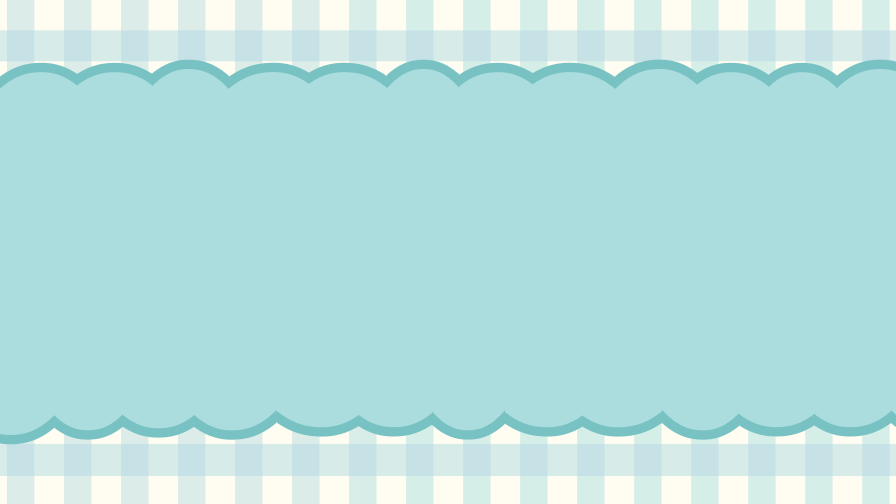
Give the GLSL for this background, as a Shadertoy shader.

```glsl
// A flat aqua panel with outlined scalloped edges over pastel gingham cloth.
// Each scallop is an arch between two uneven cusps; the lower edge is the
// upper one turned half way round. Layout grid: 768 x 432, y downwards.

#define GRID_HEIGHT 432.0
#define STRIPE_PERIOD 48.87
#define STRIPE_WIDTH 23.5
#define STRIPE_START 6.0
#define SCALLOP_WIDTH 65.8
#define OUTLINE_HALF 4.0
#define ARCH_POWER 2.2

const float TAU = 6.2831853;
const vec3 CREAM = vec3(1.0, 0.99, 0.95);
const vec3 STRIPE_LEFT = vec3(0.86, 0.925, 0.915);
const vec3 STRIPE_RIGHT = vec3(0.835, 0.935, 0.91);
const vec3 BAND = vec3(0.845, 0.925, 0.91);
const vec3 CROSSING = vec3(0.775, 0.885, 0.90);
const vec3 PANEL = vec3(0.67, 0.865, 0.87);
const vec3 OUTLINE = vec3(0.47, 0.76, 0.765);

// Smooth coverage of the interval [a, b]
float between(float a, float b, float v, float px) {
    return clamp((v - a) / px + 0.5, 0.0, 1.0) * clamp((b - v) / px + 0.5, 0.0, 1.0);
}

// Unevenly spaced meeting point of scallops i - 1 and i
vec2 cusp(float i) {
    float x = SCALLOP_WIDTH * i + 0.6 * i * cos(TAU * (i - 9.0) / 4.4);
    return vec2(x, 69.0 + 2.0 * cos(TAU * (i - 8.0) / 2.6));
}

// Approximate signed distance to the scalloped edge, positive on the panel side
float scallopEdge(vec2 p) {
    float i = floor(p.x / SCALLOP_WIDTH);
    if (p.x < cusp(i).x) i -= 1.0;
    else if (p.x >= cusp(i + 1.0).x) i += 1.0;
    vec2 a = cusp(i), b = cusp(i + 1.0);

    // Arch: a straight chord raised to the crest height
    float halfWidth = 0.5 * (b.x - a.x);
    float u = (p.x - a.x) / halfWidth - 1.0;
    float crest = 57.0 + 1.8 * cos(TAU * (i - 0.5) / 3.0);
    float rise = 0.5 * (a.y + b.y) - crest;
    float chord = mix(a.y, b.y, 0.5 * u + 0.5);
    float arch = chord - rise * (1.0 - pow(abs(u), ARCH_POWER));
    float slope = (0.5 * (b.y - a.y)
        + rise * ARCH_POWER * sign(u) * pow(abs(u), ARCH_POWER - 1.0)) / halfWidth;
    float d = (p.y - arch) / sqrt(1.0 + slope * slope);

    // Round joins at the cusps
    float join = min(length(p - a), length(p - b));
    return (d < 0.0 ? -1.0 : 1.0) * min(abs(d), join);
}

vec3 gingham(vec2 p, float px) {
    float across = mod(p.x - STRIPE_START + 0.5 * (STRIPE_PERIOD - STRIPE_WIDTH), STRIPE_PERIOD);
    float inset = 0.5 * (STRIPE_PERIOD - STRIPE_WIDTH);
    float stripe = between(inset, inset + STRIPE_WIDTH, across, px);
    float band = between(26.0, 52.5, p.y, px) + between(380.5, 408.0, p.y, px);
    vec3 stripeColor = mix(STRIPE_LEFT, STRIPE_RIGHT, smoothstep(270.0, 350.0, p.x));
    return mix(mix(CREAM, stripeColor, stripe), mix(BAND, CROSSING, stripe), band);
}

void mainImage(out vec4 fragColor, in vec2 fragCoord) {
    float px = GRID_HEIGHT / iResolution.y;
    vec2 p = vec2(fragCoord.x, iResolution.y - fragCoord.y) * px;

    // Turn the edge round for the bottom, sagging slightly at the left
    float sag = 4.0 * (1.0 - smoothstep(0.0, 200.0, p.x));
    vec2 turned = vec2(764.0, 428.0 + sag) - p;
    float d = min(scallopEdge(p), scallopEdge(turned));

    // Layers: cloth, panel, outline
    vec3 color = gingham(p, px);
    color = mix(color, PANEL, clamp(d / px + 0.5, 0.0, 1.0));
    color = mix(color, OUTLINE, clamp((OUTLINE_HALF - abs(d)) / px + 0.5, 0.0, 1.0));
    fragColor = vec4(color, 1.0);
}
```
